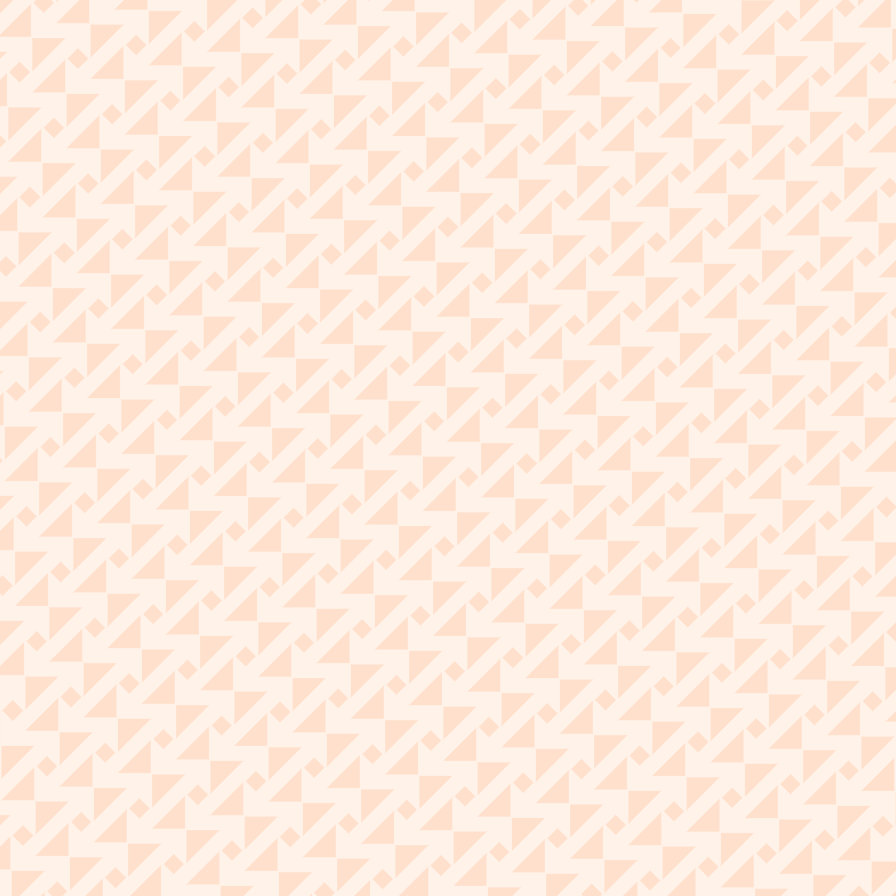
A WebGL 2 fragment shader for this pattern:

```glsl
#version 300 es
precision highp float;
// Slanted lattice of corner-to-corner triangle pairs and small diamonds in peach on cream.

uniform vec2 u_resolution;
out vec4 fragColor;

float hash(vec2 p) {
    return fract(sin(dot(p, vec2(127.1, 311.7))) * 43758.5453);
}

// Two right triangles, mirrored through the origin where their corners nearly touch
float trianglePair(vec2 d, float leg, float gap) {
    vec2 q = (d.x < 0.0 ? vec2(-d.x, d.y) : vec2(d.x, -d.y)) - gap;
    return max(-min(q.x, q.y), (q.x + q.y - leg) * 0.7071);
}

// Square turned by 45 degrees
float diamond(vec2 d, float halfSide) {
    return (abs(d.x) + abs(d.y)) * 0.7071 < 0.0
        ? 0.0
        : max(abs(d.x + d.y), abs(d.x - d.y)) * 0.7071 - halfSide;
}

void main() {
    vec2 p = gl_FragCoord.xy / u_resolution.y;
    float pixel = 1.0 / u_resolution.y;

    // Skewed lattice: columns are its two step vectors
    mat2 lattice = mat2(0.06501, 0.01514, 0.03823, -0.06217);
    vec2 origin = vec2(0.4712, 0.4911);
    vec2 nearest = round(inverse(lattice) * (p - origin));

    // Closest shape among the neighbouring cells
    float dist = 1.0;
    for (int j = -1; j <= 1; j++) {
        for (int i = -1; i <= 1; i++) {
            vec2 cell = nearest + vec2(i, j);
            vec2 d = p - origin - lattice * cell;
            float halfSide = 0.0081 + 0.0005 * (hash(cell) - 0.5);
            dist = min(dist, trianglePair(d, 0.0368, 0.0008));
            dist = min(dist, diamond(d - lattice * vec2(0.5, -0.5), halfSide));
        }
    }

    vec3 cream = vec3(1.0, 0.949, 0.910);
    vec3 peach = vec3(1.0, 0.878, 0.800);
    float ink = 1.0 - smoothstep(-0.7 * pixel, 0.7 * pixel, dist);
    fragColor = vec4(mix(cream, peach, ink), 1.0);
}
```
